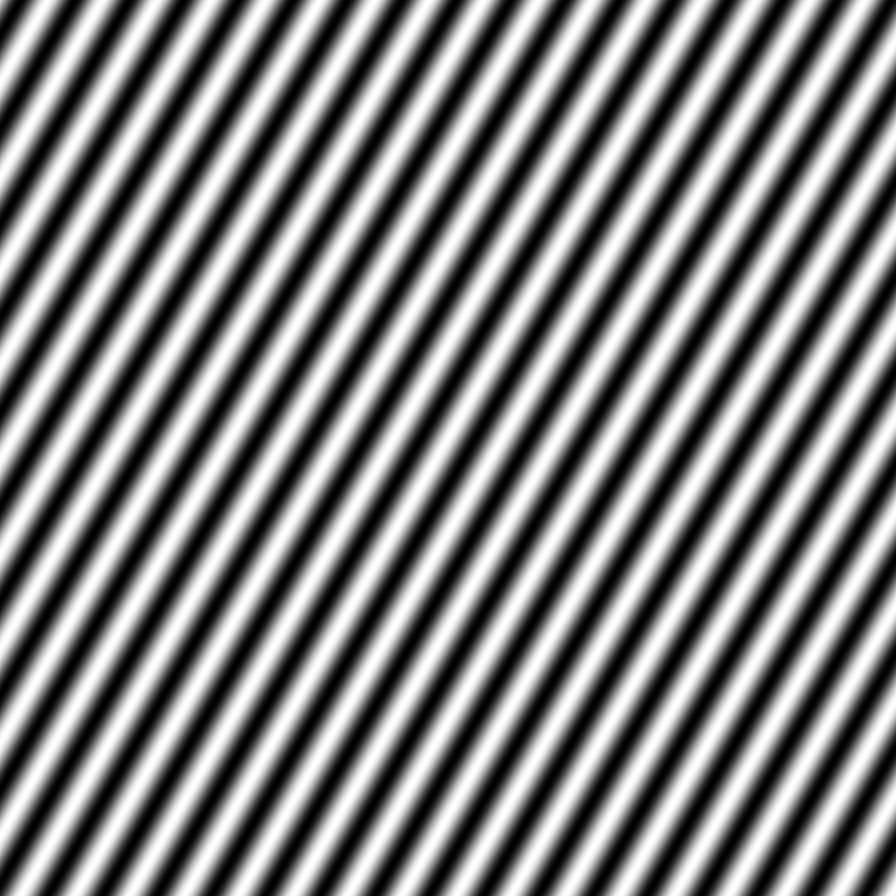
Reproduce this pattern procedurally as a three.js fragment shader.

```glsl
varying vec2 vUv;

const float TAU = 6.2831853;

// Smooth wave from 0 at whole phases to 1 halfway between them
float sineGrating(float phase) {
  return 0.5 - 0.5 * cos(TAU * phase);
}

void main() {
  // Stripes rise at 60 degrees, so their normal points 30 degrees below the x axis
  float tilt = radians(-30.0);
  vec2 normal = vec2(cos(tilt), sin(tilt));

  // 19 cycles per canvas width, measured along the normal
  float phase = 19.0 * dot(vUv, normal) - 0.88;

  gl_FragColor = vec4(vec3(sineGrating(phase)), 1.0);
}
```
